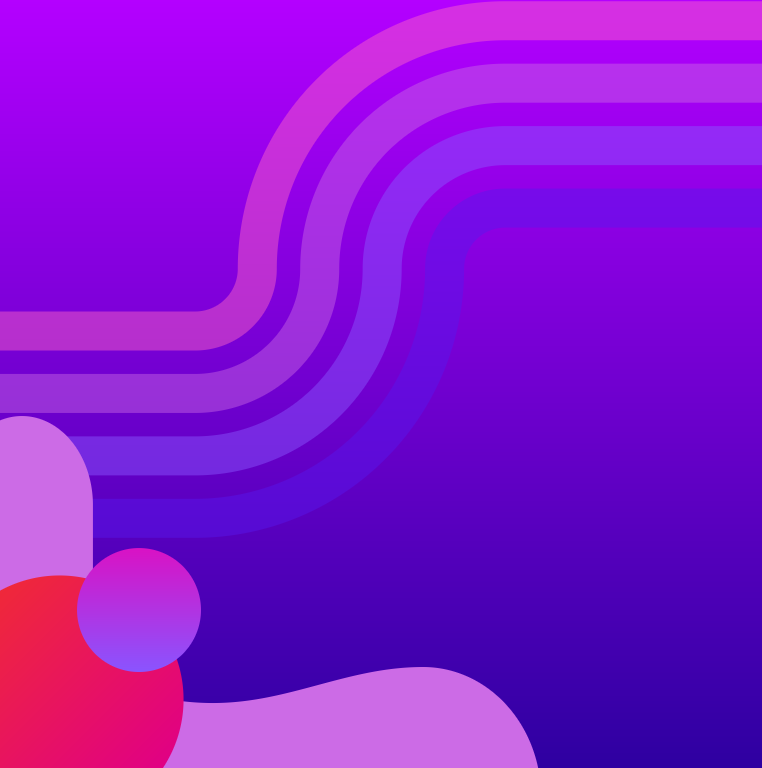
Write a WebGL 1 fragment shader that draws this background.

```glsl
precision highp float;
// Violet gradient crossed by four translucent S-shaped ribbons, with lilac
// blobs and two gradient discs in the lower left corner.
// All ribbons share one offset field; shapes are antialiased distances.

uniform vec2 u_resolution;

const float PI = 3.14159;

// Lengths are fractions of the canvas height, origin at the lower left.
const vec2 UPPER_BEND = vec2(0.658, 0.650);
const vec2 LOWER_BEND = vec2(0.254, 0.650);
const float UPPER_RADIUS = 0.323;   // first ribbon, around the upper bend
const float LOWER_RADIUS = 0.081;   // first ribbon, around the lower bend
const float RIBBON_STEP = 0.0813;
const float RIBBON_HALF = 0.0254;
const float RIBBON_ALPHA = 0.46;

const vec2 PILLAR_CENTER = vec2(0.0286, 0.3424);
const vec2 PILLAR_RADII = vec2(0.0924, 0.1159);
const vec2 HILL_CREST = vec2(0.551, 0.1315);
const vec2 HILL_VALLEY = vec2(0.277, 0.0846);
const vec2 HILL_RADII = vec2(0.1536, 0.1693);

const vec2 RED_CENTER = vec2(0.0775, 0.0892);
const float RED_RADIUS = 0.1615;
const vec2 ORB_CENTER = vec2(0.181, 0.2057);
const float ORB_RADIUS = 0.0807;

const vec3 SKY_TOP = vec3(0.705, 0.0, 1.0);
const vec3 SKY_BOTTOM = vec3(0.18, 0.0, 0.63);
const vec3 RIBBON_PINK = vec3(1.0, 0.40, 0.77);
const vec3 RIBBON_ORCHID = vec3(0.79, 0.41, 0.89);
const vec3 RIBBON_VIOLET = vec3(0.54, 0.35, 1.0);
const vec3 RIBBON_INDIGO = vec3(0.34, 0.09, 0.93);
const vec3 LILAC = vec3(0.80, 0.42, 0.90);
const vec3 RED_START = vec3(0.94, 0.16, 0.22);
const vec3 RED_END = vec3(0.88, 0.0, 0.52);
const vec3 ORB_TOP = vec3(0.85, 0.07, 0.77);
const vec3 ORB_BOTTOM = vec3(0.54, 0.33, 1.0);

// Coverage of a shape from its signed distance.
float cover(float d) {
  return clamp(0.5 - d * u_resolution.y, 0.0, 1.0);
}

// Approximate signed distance to an ellipse.
float ellipseDistance(vec2 p, vec2 radii) {
  float k = length(p / radii);
  float slope = length(p / (radii * radii));
  return k * (k - 1.0) / max(slope, 0.001);
}

// Offset across the ribbons, counted in ribbons from the first centerline.
float ribbonOffset(vec2 p) {
  float upper = length(vec2(max(UPPER_BEND.x - p.x, 0.0), p.y - UPPER_BEND.y));
  float lower = length(vec2(max(p.x - LOWER_BEND.x, 0.0), p.y - LOWER_BEND.y));
  float offset = p.y > UPPER_BEND.y ? UPPER_RADIUS - upper : lower - LOWER_RADIUS;
  return offset / RIBBON_STEP;
}

vec3 ribbonColor(float index) {
  vec3 color = mix(RIBBON_PINK, RIBBON_ORCHID, step(0.5, index));
  color = mix(color, RIBBON_VIOLET, step(1.5, index));
  return mix(color, RIBBON_INDIGO, step(2.5, index));
}

// Upright column with a rounded top.
float pillarDistance(vec2 p) {
  vec2 q = p - PILLAR_CENTER;
  return ellipseDistance(vec2(q.x, max(q.y, 0.0)), PILLAR_RADII);
}

// Cosine slope up to the crest, then an elliptic shoulder.
float hillDistance(vec2 p) {
  float phase = PI * (HILL_CREST.x - p.x) / (HILL_CREST.x - HILL_VALLEY.x);
  float slopeTop = mix(HILL_VALLEY.y, HILL_CREST.y, 0.5 + 0.5 * cos(phase));
  vec2 q = p - HILL_CREST + vec2(0.0, HILL_RADII.y);
  float shoulder = ellipseDistance(vec2(q.x, max(q.y, 0.0)), HILL_RADII);
  return p.x < HILL_CREST.x ? p.y - slopeTop : shoulder;
}

void main() {
  vec2 p = gl_FragCoord.xy / u_resolution.y;
  vec3 color = mix(SKY_BOTTOM, SKY_TOP, p.y);

  // Ribbons
  float offset = ribbonOffset(p);
  float index = clamp(floor(offset + 0.5), 0.0, 3.0);
  float ribbon = abs(offset - index) * RIBBON_STEP - RIBBON_HALF;
  color = mix(color, ribbonColor(index), RIBBON_ALPHA * cover(ribbon));

  // Lilac blobs
  color = mix(color, LILAC, cover(min(pillarDistance(p), hillDistance(p))));

  // Red disc with a diagonal gradient
  vec2 red = (p - RED_CENTER) / RED_RADIUS;
  float diagonal = clamp(0.5 + 0.354 * (red.x - red.y), 0.0, 1.0);
  color = mix(color, mix(RED_START, RED_END, diagonal),
              cover((length(red) - 1.0) * RED_RADIUS));

  // Small orb with a vertical gradient
  vec2 orb = (p - ORB_CENTER) / ORB_RADIUS;
  float rise = clamp(0.5 + 0.5 * orb.y, 0.0, 1.0);
  color = mix(color, mix(ORB_BOTTOM, ORB_TOP, rise),
              cover((length(orb) - 1.0) * ORB_RADIUS));

  gl_FragColor = vec4(color, 1.0);
}
```
